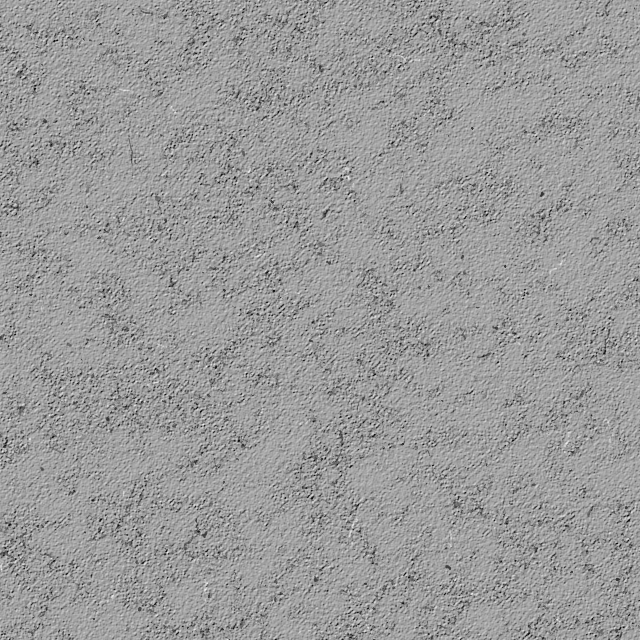
Write a Shadertoy shader that draws this texture.

```glsl
// Integer hash: three random values in 0..1 per cell and seed
vec3 hash3(vec2 cell, int seed) {
    uvec3 v = uvec3(ivec3(ivec2(floor(cell)), seed));
    v = v * 1664525u + 1013904223u;
    v.x += v.y * v.z; v.y += v.z * v.x; v.z += v.x * v.y;
    v ^= v >> 16u;
    v.x += v.y * v.z; v.y += v.z * v.x; v.z += v.x * v.y;
    return vec3(v >> 8u) / 16777216.0;
}

float valueNoise(vec2 p, int seed) {
    vec2 i = floor(p), f = fract(p);
    f = f * f * (3.0 - 2.0 * f);
    float low = mix(hash3(i, seed).x, hash3(i + vec2(1, 0), seed).x, f.x);
    float high = mix(hash3(i + vec2(0, 1), seed).x, hash3(i + vec2(1, 1), seed).x, f.x);
    return mix(low, high, f.y);
}

vec2 rotate(vec2 p, float angle) {
    float c = cos(angle), s = sin(angle);
    return vec2(c * p.x + s * p.y, c * p.y - s * p.x);
}

// Fine surface height, slightly stretched along the rising diagonal
float grainHeight(vec2 uv) {
    return valueNoise(rotate(uv, 0.75) * vec2(260, 350), 1)
         + 0.65 * valueNoise(rotate(uv, 0.25) * vec2(420, 450), 2);
}

// Small ragged dark holes, mostly tiny, a few larger
float pits(vec2 uv) {
    float mask = 0.0;
    float ragged = 0.003 * (valueNoise(uv * 300.0, 13) - 0.5);
    for (int k = 0; k < 9; k++) {
        vec2 cell = floor(uv * 32.0) + vec2(k % 3 - 1, k / 3 - 1);
        vec3 place = hash3(cell, 11), look = hash3(cell, 12);
        vec2 p = rotate(uv - (cell + place.xy) / 32.0, look.x * 3.14);
        float radius = mix(0.0018, 0.0045, pow(look.y, 6.0));
        float dist = length(p * vec2(0.7, 1.2)) + ragged;
        float hole = 1.0 - smoothstep(radius * 0.4, radius, dist);
        mask = max(mask, hole * step(place.z, 0.22) * mix(0.5, 1.0, look.z));
    }
    return mask;
}

// Broken, curved hairlines: positive is pale, negative is dark
float scratches(vec2 uv) {
    float tone = 0.0;
    float wobble = 0.012 * (valueNoise(uv * 80.0, 23) - 0.5);
    float gaps = smoothstep(0.4, 0.6, valueNoise(uv * 190.0, 24));
    for (int k = 0; k < 9; k++) {
        vec2 cell = floor(uv * 9.0) + vec2(k % 3 - 1, k / 3 - 1);
        vec3 place = hash3(cell, 21), look = hash3(cell, 22);
        vec2 p = rotate(uv - (cell + place.xy) / 9.0, mix(-0.4, 2.0, look.x));
        p.y += (look.y - 0.5) * 16.0 * p.x * p.x + wobble;
        float halfLength = mix(0.008, 0.032, look.z * look.z);
        float dist = length(vec2(max(abs(p.x) - halfLength, 0.0), p.y));
        float line = 1.0 - smoothstep(0.0006, 0.0024, dist);
        tone += line * gaps * (place.z < 0.6 ? -0.26 : 0.16);
    }
    return tone;
}

void mainImage(out vec4 fragColor, in vec2 fragCoord) {
    vec2 uv = fragCoord / iResolution.y;

    // Rough and smooth patches drawn out along the diagonal
    vec2 along = rotate(uv, 0.6);
    float clumps = valueNoise(along * vec2(45, 62), 32);
    float patches = 0.4 * valueNoise(along * vec2(11, 17), 31) + 0.6 * clumps;
    float roughness = mix(0.68, 1.32, smoothstep(0.15, 0.85, patches));

    // Grain lit across the diagonal, with deeper shadows than highlights
    vec2 toLight = vec2(-0.0008, 0.0009);
    float relief = roughness * (grainHeight(uv - toLight) - grainHeight(uv + toLight));
    float shadow = min(relief, 0.0);
    float gray = 0.629 + 0.2 * relief - 0.2 * shadow * shadow;

    // Sparse crisp specks gathered in the rough clumps
    float specks = smoothstep(0.68, 0.88, valueNoise(rotate(uv, 1.1) * vec2(250, 290), 41));
    gray -= 0.24 * specks * smoothstep(0.4, 0.7, patches);

    // Mottling and damage
    gray -= 0.05 * (patches - 0.5);
    gray += scratches(uv);
    gray = mix(gray, 0.13, 0.85 * pits(uv));

    fragColor = vec4(vec3(clamp(gray, 0.07, 0.95)), 1.0);
}
```
